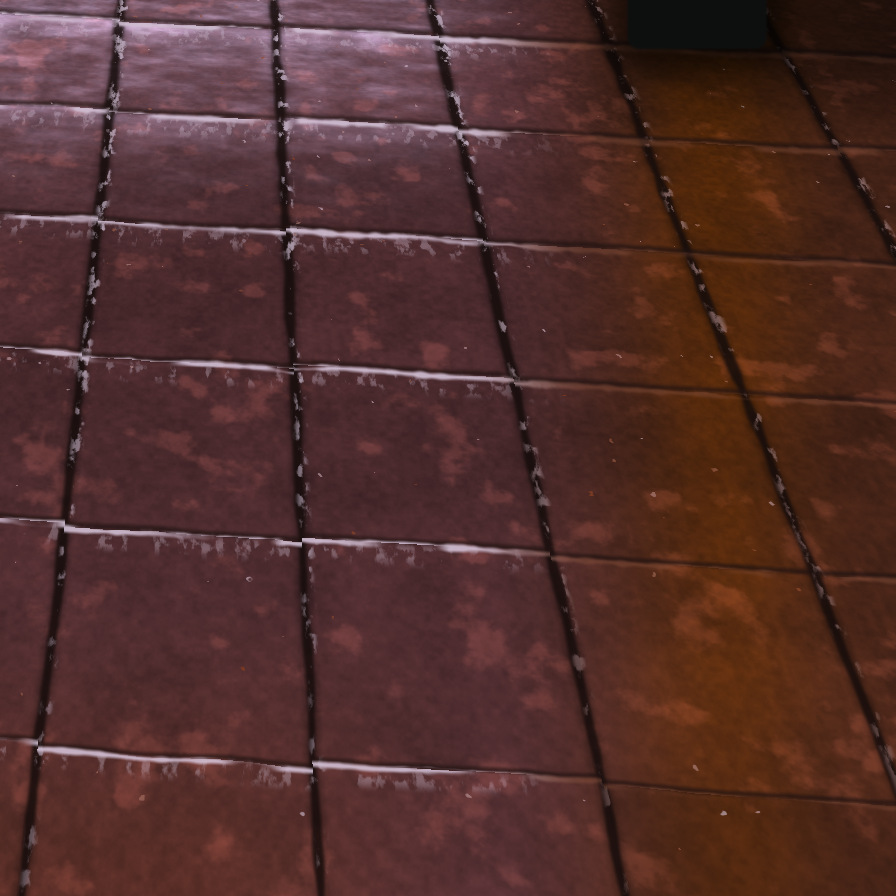
A WebGL 1 fragment shader for this texture:

```glsl
precision highp float;
// Worn, glazed terracotta floor tiles receding in perspective under window light.

uniform vec2 u_resolution;

// Perspective: joint position, tile width and row spacing, in canvas units
const float JOINT_X = 0.306;
const float JOINT_LEAN = 0.052;
const float FAR_WIDTH = 0.172;
const float WIDTH_GROWTH = 0.164;
const float WIDTH_SKEW = 0.012;
const float HORIZON = 1.048;
const float ROW_SCALE = 12.52;
const float ROW_SHIFT = 0.605;

// Joints and wear
const float ROW_GAP = 0.0028;
const float COLUMN_GAP = 0.0050;
const float GLINT_WIDTH = 0.0030;
const float WOBBLE = 0.022;
const float TILE_VARIATION = 0.14;
const float CHIP_DENSITY = 0.10;

const vec3 CLAY = vec3(0.285, 0.160, 0.172);
const vec3 RED_CLAY = vec3(0.310, 0.160, 0.135);
const vec3 WARM_CLAY = vec3(0.265, 0.135, 0.090);
const vec3 AMBER = vec3(0.350, 0.165, 0.020);
const vec3 GROUT = vec3(0.120, 0.068, 0.062);
const vec3 SHEEN = vec3(0.340, 0.340, 0.430);
const vec3 GLINT = vec3(0.820, 0.750, 0.830);
const vec3 WARM_GLINT = vec3(0.520, 0.310, 0.230);
const vec3 RUST = vec3(0.560, 0.240, 0.090);
const vec3 BLOCK = vec3(0.050, 0.058, 0.060);

float hash(vec2 p) {
  return fract(sin(dot(p, vec2(127.1, 311.7))) * 43758.5453);
}

float noise(vec2 p) {
  vec2 i = floor(p), f = fract(p);
  f = f * f * (3.0 - 2.0 * f);
  return mix(mix(hash(i), hash(i + vec2(1.0, 0.0)), f.x),
             mix(hash(i + vec2(0.0, 1.0)), hash(i + vec2(1.0, 1.0)), f.x), f.y);
}

float fbm(vec2 p) {
  float sum = 0.0, amp = 0.5;
  for (int i = 0; i < 5; i++) {
    sum += amp * noise(p);
    p = p * 2.03 + 17.3;
    amp *= 0.5;
  }
  return sum;
}

// Smooth stripe of the given half width around zero
float stripe(float d, float halfWidth, float blur) {
  return 1.0 - smoothstep(halfWidth - blur, halfWidth + blur, abs(d));
}

// Small chips scattered one per cell of the floor plane
float chips(vec2 floorPos) {
  vec2 q = floorPos * 7.0, id = floor(q);
  vec2 centre = 0.25 + 0.5 * vec2(hash(id + 3.1), hash(id + 8.7));
  vec2 d = fract(q) - centre + 0.12 * (vec2(noise(q * 9.0), noise(q * 9.0 + 40.0)) - 0.5);
  float size = 0.03 + 0.07 * hash(id + 5.3);
  return step(1.0 - CHIP_DENSITY, hash(id)) * (1.0 - smoothstep(size * 0.5, size, length(d)));
}

void main() {
  vec2 p = gl_FragCoord.xy / u_resolution;
  float x = p.x, y = 1.0 - p.y;
  float px = 1.0 / u_resolution.y;

  // Project the canvas onto the floor plane
  float width = FAR_WIDTH + WIDTH_GROWTH * y + WIDTH_SKEW * (x - JOINT_X);
  float u = (x - JOINT_X - JOINT_LEAN * y) / width;
  float depth = y - (0.05 + 0.025 * y) * (x - JOINT_X) + HORIZON;
  float v = ROW_SCALE / depth - ROW_SHIFT;
  vec2 plane = vec2(u, v);
  u += WOBBLE * (fbm(plane * 3.0) - 0.5);
  v += WOBBLE * 1.5 * (fbm(plane * 3.0 + 50.0) - 0.5) + 0.05 * (hash(vec2(floor(u), 4.0)) - 0.5);
  vec2 tile = floor(vec2(u, v));

  // Signed canvas distances: right of a column joint, above a row joint
  float side = (fract(u + 0.5) - 0.5) * width;
  float above = (fract(v + 0.5) - 0.5) * depth * depth / ROW_SCALE;
  float rightward = smoothstep(0.52, 0.66, x);

  // Clay, warm reflection and per-tile tint
  float mottle = fbm(plane * 4.0 + 9.0);
  float grain = fbm(plane * vec2(34.0, 28.0));
  vec3 col = mix(CLAY, RED_CLAY, smoothstep(0.65, 1.0, y) * (1.0 - smoothstep(0.2, 0.6, x)));
  col = mix(col, WARM_CLAY, smoothstep(0.54, 0.78, x));
  float band = (x - 0.79 - 0.04 * y) / 0.085;
  col = mix(col, AMBER, exp(-band * band) * (0.9 - 0.45 * y) * (0.7 + 0.5 * mottle));
  col *= 1.0 + TILE_VARIATION * (hash(tile) - 0.5);
  col *= 0.70 + 0.34 * mottle + 0.34 * grain + 0.10 * smoothstep(0.4, 0.9, y);
  col += vec3(0.12, 0.06, 0.05) * smoothstep(0.57, 0.75, fbm(plane * 6.0 + 31.0));

  // Window sheen on the far tiles, rippled by the uneven glaze
  float sheen = (1.0 - smoothstep(0.0, 0.30, y)) * (1.0 - smoothstep(0.40, 0.64, x));
  float ripple = fbm(plane * vec2(5.0, 11.0) + 70.0);
  col += SHEEN * sheen * (0.25 + 1.3 * ripple * ripple + 0.5 * smoothstep(0.6, 1.0, fract(v)));

  // Column joints: dark gap, dusty flecks, occasional rusty edge
  float fleck = smoothstep(0.52, 0.68, fbm(plane * vec2(30.0, 14.0) + 5.0));
  float gap = stripe(side, COLUMN_GAP * (0.7 + 0.6 * noise(plane * 6.0)), 0.002 + px);
  col = mix(col, GROUT, 0.8 * gap);
  col *= 1.0 - 0.3 * stripe(side, 0.008, 0.007);
  float dust = stripe(side - 0.004, 0.006, 0.003 + px) * fleck;
  col = mix(col, mix(GLINT, WARM_GLINT, 0.5 * rightward), dust * (0.75 - 0.4 * y));
  float rusty = step(0.86, hash(tile + 21.0)) * (1.0 - rightward);
  col = mix(col, RUST, 0.7 * rusty * stripe(side + 0.006, 0.0015, 0.001 + px));

  // Row joints: dark gap with a broken glint on the near lip
  col = mix(col, GROUT, 0.65 * stripe(above - 0.003, ROW_GAP, 0.002 + px));
  float broken = smoothstep(0.24, 0.56, noise(vec2(u * 4.5, tile.y * 3.7 + above * 90.0)));
  float edgeNoise = 0.6 + 0.8 * noise(vec2(u * 22.0, v * 4.0));
  float lip = stripe(above + 0.002, GLINT_WIDTH * edgeNoise, 0.0015 + px) * broken;
  col = mix(col, mix(GLINT, WARM_GLINT, rightward), lip * mix(0.9, 0.45, rightward));
  float spill = stripe(above + 0.012, 0.010, 0.008) * fleck;
  col = mix(col, GLINT, 0.35 * spill * (1.0 - rightward));

  // Chips, then shade and the dark block standing at the far right
  col = mix(col, mix(GLINT, RUST, hash(floor(plane * 7.0) + 2.0)), 0.6 * chips(plane));
  col *= 1.0 - 0.5 * smoothstep(0.62, 0.74, x) * (1.0 - smoothstep(0.04, 0.20, y));
  vec2 box = abs(vec2(x - 0.778, y + 0.05)) - vec2(0.064, 0.091);
  float block = length(max(box, 0.0)) - 0.012;
  col *= 1.0 - 0.45 * (1.0 - smoothstep(0.0, 0.05, block));
  col = mix(col, BLOCK, 1.0 - smoothstep(-px, 0.003 + px, block));

  gl_FragColor = vec4(clamp(col, 0.0, 1.0), 1.0);
}
```
